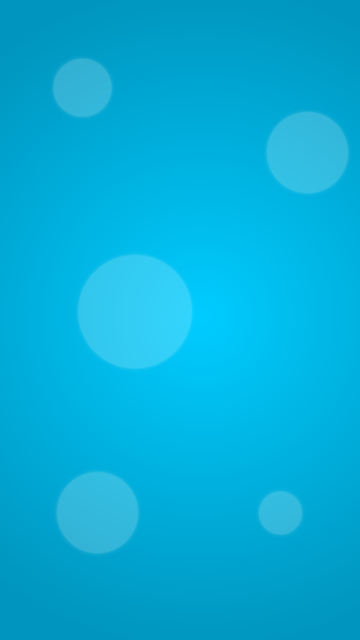
Give the GLSL for this background, as a WebGL 2 fragment shader.

```glsl
#version 300 es
precision highp float;
// Cyan backdrop: a radial glow fading from the middle to a deep blue rim,
// with five translucent white discs whose edges carry a faint soft halo.
// Lengths are in canvas widths, measured from the canvas centre, y up.

uniform vec2 u_resolution;
out vec4 outColor;

const vec3 GLOW_COLOR = vec3(0.0, 0.80, 1.0);
const vec3 RIM_COLOR = vec3(0.0, 0.585, 0.745);
const vec2 GLOW_CENTER = vec2(0.062, 0.006);
const float GLOW_RADIUS = 0.92;

const float DISC_ALPHA = 0.2;
const float HALO_ALPHA = 0.09;
const float HALO_WIDTH = 0.014;
const float EDGE_SOFTNESS = 0.003;

// Each disc: centre x, centre y, radius
const int DISC_COUNT = 5;
const vec3 DISCS[DISC_COUNT] = vec3[](
    vec3(-0.271, 0.645, 0.081),
    vec3( 0.354, 0.465, 0.113),
    vec3(-0.125, 0.023, 0.158),
    vec3(-0.229, -0.535, 0.113),
    vec3( 0.279, -0.536, 0.060)
);

vec3 radialGlow(vec2 p) {
    float t = clamp(distance(p, GLOW_CENTER) / GLOW_RADIUS, 0.0, 1.0);
    return mix(GLOW_COLOR, RIM_COLOR, t);
}

// Opacity of one disc: a smooth fill joined to a fading outer halo
float discOpacity(vec2 p, vec3 disc, float edge) {
    float d = distance(p, disc.xy) - disc.z;
    float fill = 1.0 - smoothstep(-edge, edge, d);
    float fade = 1.0 - clamp(d / HALO_WIDTH, 0.0, 1.0);
    return mix(HALO_ALPHA * fade * fade, DISC_ALPHA, fill);
}

void main() {
    vec2 p = (gl_FragCoord.xy - 0.5 * u_resolution) / u_resolution.x;
    float edge = max(EDGE_SOFTNESS, 0.75 / u_resolution.x);

    vec3 color = radialGlow(p);
    for (int i = 0; i < DISC_COUNT; i++) {
        color = mix(color, vec3(1.0), discOpacity(p, DISCS[i], edge));
    }
    outColor = vec4(color, 1.0);
}
```
